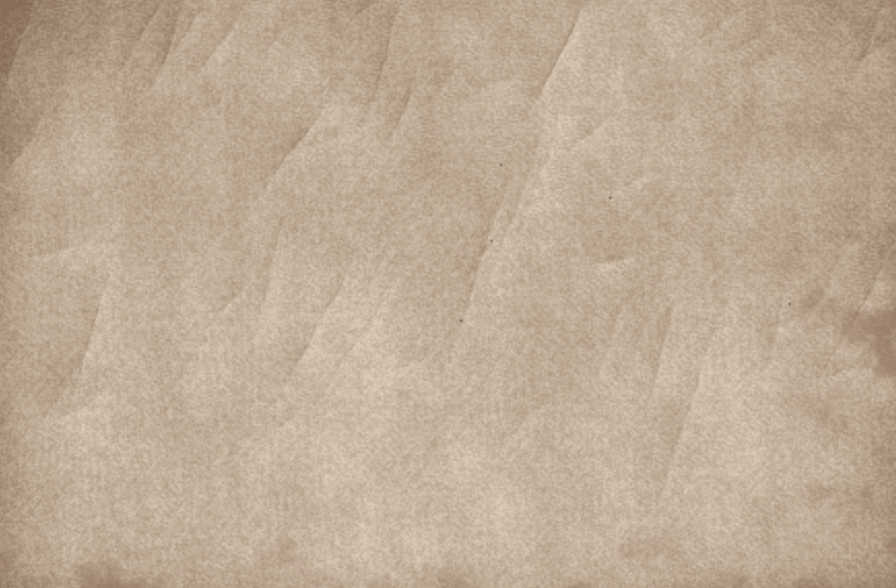
A WebGL 1 fragment shader for this texture:

```glsl
precision highp float;
uniform vec2 u_resolution;

const vec3 SHADOW_TAN = vec3(0.62, 0.53, 0.445);
const vec3 LIGHT_TAN = vec3(0.80, 0.73, 0.65);
const vec3 STAIN_BROWN = vec3(0.55, 0.43, 0.35);
const vec3 SPECK_BROWN = vec3(0.40, 0.32, 0.26);

float hash(vec2 p) {
  return fract(sin(dot(p, vec2(127.1, 311.7))) * 43758.5453);
}

float noise(vec2 p) {
  vec2 i = floor(p), f = fract(p);
  f = f * f * (3.0 - 2.0 * f);
  float low = mix(hash(i), hash(i + vec2(1.0, 0.0)), f.x);
  float high = mix(hash(i + vec2(0.0, 1.0)), hash(i + 1.0), f.x);
  return mix(low, high, f.y);
}

float fbm(vec2 p) {
  float sum = 0.0, amp = 0.5;
  for (int i = 0; i < 5; i++) {
    sum += amp * noise(p);
    p = mat2(1.6, 1.2, -1.2, 1.6) * p + 7.3;
    amp *= 0.5;
  }
  return sum;
}

// One fold: shaded on its left, lit on its right, with a fine broken line
float crease(vec2 p, vec2 centre, float angle, float halfLength, float width, float line) {
  vec2 dir = vec2(cos(angle), sin(angle));
  vec2 rel = p - centre;
  float along = dot(rel, dir) / halfLength;
  float across = dot(rel, vec2(-dir.y, dir.x));
  float taper = 1.0 - smoothstep(0.1, 1.0, abs(along));
  float side = smoothstep(-0.004, 0.004, across);
  float shade = mix(0.9, -1.0, side) * exp(-abs(across) / width);
  float ink = line * exp(-across * across / 0.000007);
  return taper * (shade - ink * smoothstep(0.3, 0.6, noise(p * 22.0)));
}

// Folds scattered evenly in x, at random heights around one main angle
float creaseSet(vec2 p, float aspect, float seed, float angle, float spread, float size) {
  float sum = 0.0;
  for (int i = 0; i < 28; i++) {
    vec2 id = vec2(float(i), seed);
    float x = aspect * fract(float(i) * 0.618 + seed * 0.37);
    float y = mix(0.28, 1.0, hash(id));
    float turn = angle + spread * (hash(id + 11.0) - 0.5);
    float halfLength = size * mix(0.5, 1.3, hash(id + 23.0));
    float width = mix(0.010, 0.045, hash(id + 37.0));
    float strength = mix(0.25, 1.0, hash(id + 51.0));
    float line = 1.5 * smoothstep(0.4, 0.9, hash(id + 67.0));
    sum += strength * crease(p, vec2(x, y), turn, halfLength, width, line);
  }
  return sum;
}

// Irregular paper tooth: fine and medium layers, turned against each other
float paperGrain(vec2 p) {
  vec2 turned = mat2(0.8, 0.6, -0.6, 0.8) * p;
  float fine = noise(p * 285.0 + 31.0) - 0.5;
  float tooth = noise(turned * 205.0 + 77.0) - 0.5;
  float clump = noise(turned.yx * 95.0 + 5.0) - 0.5;
  return 0.36 * fine + 0.38 * tooth + 0.17 * clump;
}

// Darkening towards the sides and, more weakly, the top and bottom
float edgeAge(vec2 p, float aspect) {
  float wobble = 0.06 * (fbm(p * 5.0 + 3.0) - 0.5);
  float left = exp(-(p.x + wobble) / 0.085);
  float right = exp(-(aspect - p.x + wobble) / 0.16);
  float top = exp(-(1.0 - p.y + wobble) / 0.16);
  float bottom = exp(-(p.y + wobble) / 0.06);
  float corner = exp(-length(p - vec2(0.0, 1.0)) / 0.38);
  return 0.60 * left + 0.58 * right + 0.30 * top + 0.38 * bottom + 0.45 * corner;
}

float specks(vec2 p) {
  vec2 cell = floor(p * 16.0);
  vec2 offset = 0.25 + 0.5 * vec2(hash(cell + 3.0), hash(cell + 8.0));
  float dist = length(fract(p * 16.0) - offset);
  return step(0.985, hash(cell)) * (1.0 - smoothstep(0.02, 0.07, dist));
}

void main() {
  vec2 p = gl_FragCoord.xy / u_resolution.y;
  float aspect = u_resolution.x / u_resolution.y;

  // Uneven paper tone
  float tone = 0.97 + 0.75 * (fbm(p * 3.0 + 2.0) - 0.48);
  tone += 0.45 * (fbm(p * 14.0) - 0.48);
  tone += 0.14 * (noise(p * vec2(32.0, 2.0)) - 0.5);
  tone -= edgeAge(p, aspect);

  // Long steep folds crossed by short slanting wrinkles
  vec2 warp = vec2(fbm(p * 5.0), fbm(p * 5.0 + 19.0)) - 0.48;
  vec2 bent = p + 0.035 * warp;
  tone += 0.31 * creaseSet(bent, aspect, 2.0, 1.20, 0.40, 0.20);
  tone += 0.29 * creaseSet(bent + 0.05 * warp, aspect, 5.0, 0.55, 0.75, 0.08);
  tone += paperGrain(p);
  vec3 color = mix(SHADOW_TAN, LIGHT_TAN, clamp(tone, -0.5, 1.3));

  // Small blotches along the right and bottom edges
  float nearRight = smoothstep(aspect - 0.25, aspect, p.x);
  float nearBottom = 1.0 - smoothstep(0.0, 0.11, p.y);
  float blotch = smoothstep(0.50, 0.72, fbm(p * 13.0 + 41.0));
  color = mix(color, STAIN_BROWN, 0.55 * max(nearRight, nearBottom) * blotch);
  color = mix(color, SPECK_BROWN, 0.5 * specks(p));

  gl_FragColor = vec4(color, 1.0);
}
```
